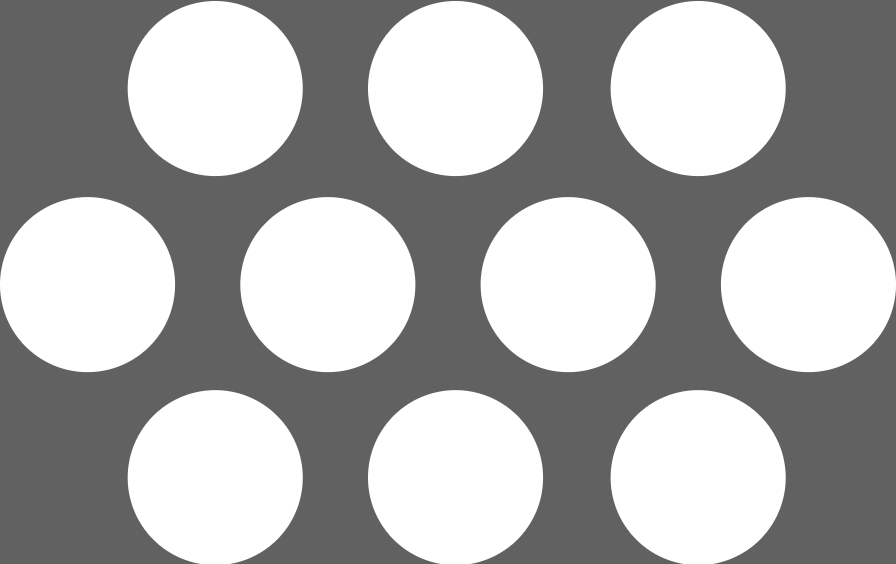
Reproduce this pattern procedurally as a Shadertoy shader.

```glsl
// Ten flat white discs on grey: rows of three, four and three, staggered.
// Loops place the disc centres and the nearest signed distance is kept,
// with its edge smoothed over one pixel. Lengths are in canvas widths.

#define RADIUS       0.0977
#define COLUMN_GAP   0.2682
#define ROW_GAP      0.21715
#define ROW_DRIFT    0.0017   // lifts both outer rows slightly
#define COLUMN_DRIFT 0.0026   // nudges the last disc of the outer rows
#define INNER_START  vec2(0.0977, 0.3118)
#define OUTER_START  0.2402
#define GROUND       vec3(0.38)
#define DISC         vec3(1.0)

// Centre of a disc; row is -1, 0 or 1 from bottom to top.
vec2 discCentre(int row, int column) {
    float r = float(row);
    float c = float(column);
    float outer = abs(r);
    float x = mix(INNER_START.x, OUTER_START, outer) + c * COLUMN_GAP;
    x += outer * step(2.0, c) * COLUMN_DRIFT;
    float y = INNER_START.y + r * ROW_GAP + outer * ROW_DRIFT;
    return vec2(x, y);
}

// Signed distance to the nearest disc.
float discField(vec2 p) {
    float nearest = 1e3;
    for (int row = -1; row <= 1; row++) {
        int count = 4 - abs(row);
        for (int column = 0; column < count; column++) {
            nearest = min(nearest, length(p - discCentre(row, column)) - RADIUS);
        }
    }
    return nearest;
}

void mainImage(out vec4 fragColor, in vec2 fragCoord) {
    vec2 p = fragCoord / iResolution.x;
    float pixel = 1.0 / iResolution.x;
    float coverage = clamp(0.5 - discField(p) / pixel, 0.0, 1.0);
    fragColor = vec4(mix(GROUND, DISC, coverage), 1.0);
}
```
